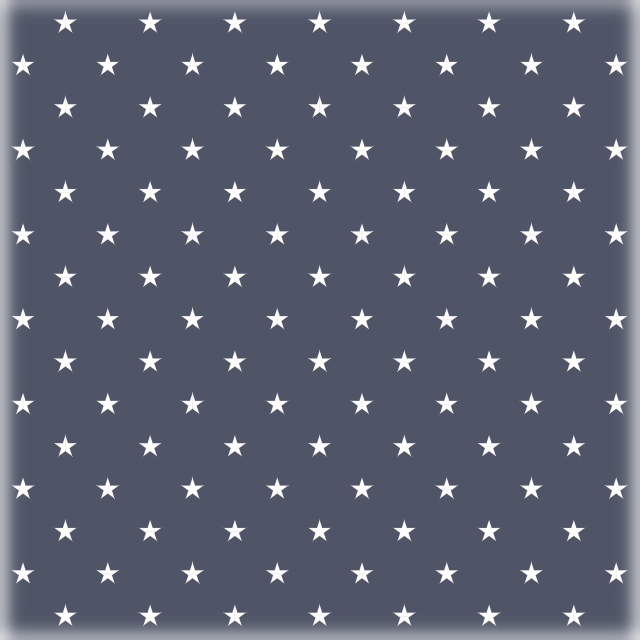
Give the GLSL for this pattern, as a Shadertoy shader.

```glsl
// Staggered rows of small white stars on slate blue, with a soft pale glow along the borders.

const float PI = 3.14159;

float hash(vec2 p) {
    vec3 q = fract(p.xyx * vec3(0.1031, 0.1030, 0.0973));
    q += dot(q, q.yzx + 33.33);
    return fract((q.x + q.y) * q.z);
}

// Signed distance to the edge lines of a five-pointed star, tip up
float star(vec2 p, float radius) {
    float sector = PI / 5.0;
    float angle = mod(atan(p.x, p.y) + sector, 2.0 * sector) - sector;
    vec2 folded = length(p) * vec2(cos(angle), abs(sin(angle)));
    return dot(folded - vec2(radius, 0.0), vec2(sin(PI / 10.0), cos(PI / 10.0)));
}

float glow(float d, float strength) {
    return strength * exp(-d * d / 0.00036);
}

void mainImage(out vec4 fragColor, in vec2 fragCoord) {
    vec2 uv = fragCoord / iResolution.xy;
    float pixel = 1.0 / min(iResolution.x, iResolution.y);

    // Half-drop lattice: odd rows shift by half a column
    float spacing = 0.0662;
    vec2 grid = (uv - vec2(0.1022, 0.9639)) / spacing;
    float row = round(grid.y);
    float shift = mod(row, 2.0);
    float column = round((grid.x - shift) * 0.5);
    vec2 local = (grid - vec2(2.0 * column + shift, row)) * spacing;

    // Off-white tint and a faint crease differ from star to star
    vec2 id = vec2(column, row) + 40.0;
    vec3 white = mix(vec3(1.0, 0.985, 0.995), vec3(0.995, 1.0, 0.985), hash(id));
    float pick = hash(id + 17.0);
    float across = pick < 0.5 ? local.x : local.y;
    float crease = 1.0 - smoothstep(0.0, 0.0015, abs(across));
    white -= 0.06 * crease * step(0.25, abs(pick - 0.5));

    vec3 color = vec3(0.308, 0.333, 0.4);
    float edge = star(local, 0.018);
    color = mix(color, white, 1.0 - smoothstep(-0.7 * pixel, 0.7 * pixel, edge));

    // Border glow, weakest at the top
    float sides = glow(min(uv.x, 1.0 - uv.x), 0.55);
    float ends = max(glow(uv.y, 0.45), glow(1.0 - uv.y, 0.32));
    color = mix(color, vec3(1.0), 1.0 - (1.0 - sides) * (1.0 - ends));

    fragColor = vec4(color, 1.0);
}
```
